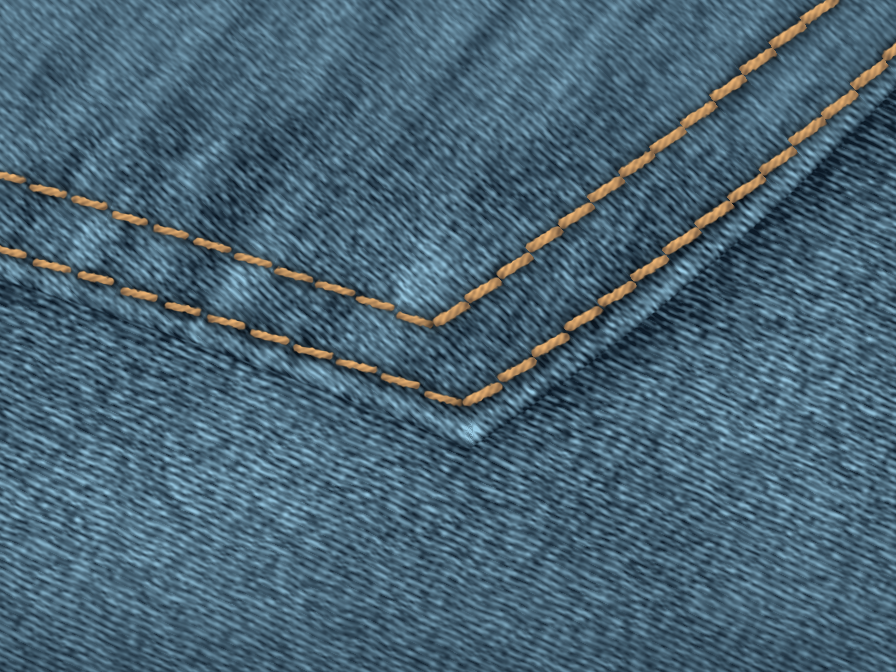
Give the GLSL for this texture, as a Shadertoy shader.

```glsl
const vec3 DENIM_DARK = vec3(0.085, 0.15, 0.205);
const vec3 DENIM_LIGHT = vec3(0.57, 0.755, 0.85);
const vec3 THREAD_DARK = vec3(0.47, 0.36, 0.26);
const vec3 THREAD_LIGHT = vec3(0.93, 0.71, 0.46);
const float WALE = 0.0108;         // spacing of the twill ridges
const float POCKET_TWILL = -0.72;  // twill angles in radians
const float GROUND_TWILL = -0.44;
const float FADE_ANGLE = 0.92;     // direction of the worn streaks
const float HEM_WIDTH = 0.043;
const vec2 TIP = vec2(0.700, 0.333);
const vec2 OUTER_CORNER = vec2(0.692, 0.397);
const vec2 INNER_CORNER = vec2(0.649, 0.514);
// Worn (+) and dark (-) areas: x, y, strength
const vec3 FADES[12] = vec3[12](
    vec3(0.30, 0.755, 0.28), vec3(0.355, 0.575, 0.28), vec3(0.63, 0.59, 0.22),
    vec3(1.163, 0.86, 0.24), vec3(0.12, 0.645, 0.26), vec3(0.23, 0.62, 0.18),
    vec3(0.47, 0.70, -0.13), vec3(0.06, 0.87, -0.12), vec3(0.75, 0.49, -0.16),
    vec3(0.98, 0.71, -0.15), vec3(0.78, 0.72, -0.10), vec3(0.50, 0.52, -0.10));

float hash(vec2 p) {
    return fract(sin(dot(p, vec2(127.1, 311.7))) * 43758.5453);
}

float noise(vec2 p) {
    vec2 i = floor(p), f = fract(p);
    f = f * f * (3.0 - 2.0 * f);
    return mix(mix(hash(i), hash(i + vec2(1, 0)), f.x),
               mix(hash(i + vec2(0, 1)), hash(i + vec2(1, 1)), f.x), f.y);
}

vec2 rotate(vec2 p, float angle) {
    float c = cos(angle), s = sin(angle);
    return vec2(c * p.x + s * p.y, c * p.y - s * p.x);
}

// Distance along and across a sagging line; positive lies to its left
vec2 seam(vec2 p, vec2 a, vec2 b, float sag) {
    float len = length(b - a);
    vec2 q = rotate(p - a, atan(b.y - a.y, b.x - a.x));
    float t = clamp(q.x / len, 0.0, 1.0);
    return q + vec2(0.0, sag * 4.0 * t * (1.0 - t));
}

// Twill ridges broken into short, uneven threads, centred on zero
float twill(vec2 p, float angle) {
    vec2 q = rotate(p, angle);
    q.y += 0.005 * (noise(p * 24.0) - 0.5);
    float row = floor(q.y / WALE);
    float ridge = cos(6.2832 * (q.y / WALE - 0.5));
    float strand = noise(vec2(q.x / 0.013 + 37.0 * hash(vec2(row, 3.0)), row));
    float fleck = noise(q / vec2(0.0075, 0.0036)) - 0.5;
    return 0.18 * ridge + (0.30 + 0.12 * ridge) * (strand - 0.5) + 0.40 * fleck;
}

float spot(vec2 p, vec2 center, vec2 size) {
    vec2 q = (p - center) / size;
    return exp(-dot(q, q));
}

// Lays a row of slanted stitches, with their shadow, over the colour
void sew(inout vec3 color, vec2 p, vec2 a, vec2 b, float sag,
         float count, float radius, float fill, float slant) {
    vec2 s = seam(p, a, b, sag);
    float pitch = length(b - a) / count;
    float id = clamp(floor(s.x / pitch), 0.0, count - 1.0);
    vec2 q = vec2(s.x - (id + 0.5) * pitch, s.y);
    q.y -= slant * q.x + 0.004 * (hash(vec2(id, count)) - 0.5);
    float reach = pitch * (fill + 0.06 * hash(vec2(id, 7.0)));
    float d = length(q - vec2(clamp(q.x, -reach, reach), 0.0));
    d += 0.003 * (noise(p * 200.0) - 0.5) - radius;
    color *= 1.0 - 0.50 * exp(-max(d, 0.0) / 0.008);
    float light = 0.66 + 0.12 * sin(q.x * 420.0 - q.y * 600.0) + 0.25 * q.y / radius;
    light += 0.4 * (noise(p * 170.0) - 0.5) - 0.4 * smoothstep(0.6, 1.2, abs(q.x) / reach);
    vec3 thread = mix(THREAD_DARK, THREAD_LIGHT, clamp(light, 0.0, 1.0));
    float px = 1.2 / iResolution.y;
    color = mix(color, thread, 1.0 - smoothstep(-px, px, d));
}

float groundTone(vec2 p, float outside, float rightSide) {
    float tone = 0.43 + 0.12 * (noise(p * 5.0) - 0.5);
    tone += 0.09 * spot(p, vec2(0.17, 0.25), vec2(0.35, 0.14));
    tone += 0.05 * spot(p, vec2(1.10, 0.42), vec2(0.18, 0.12));
    tone -= 0.10 * spot(p, vec2(0.95, 0.19), vec2(0.20, 0.10));
    tone -= 0.07 * smoothstep(0.12, 0.0, p.y);
    float shadow = mix(0.24, 0.36, rightSide) * exp(-outside / mix(0.02, 0.05, rightSide));
    return tone + mix(0.75, 1.1, smoothstep(0.0, 0.3, p.y)) * twill(p, GROUND_TWILL) - shadow;
}

float pocketTone(vec2 p, vec2 left, vec2 right, float rightSide) {
    float tone = 0.37 + 0.32 * (noise(rotate(p, FADE_ANGLE) / vec2(0.20, 0.034)) - 0.5);
    for (int i = 0; i < 12; i++)
        tone += FADES[i].z * spot(rotate(p - FADES[i].xy, FADE_ANGLE), vec2(0), vec2(0.085, 0.028));
    tone += 0.06 * smoothstep(0.65, 0.95, p.y);
    tone += mix(1.05, 0.62, smoothstep(0.62, 0.95, p.y)) * twill(p, POCKET_TWILL);
    // Rolled hem with slanted ribs
    float edge = min(left.y, right.y);
    float roll = spot(vec2(edge, 0), vec2(0.019, 0), vec2(0.014, 1));
    float ribs = sin(6.2832 * (mix(left.x, right.x, rightSide) + edge * 0.6) / 0.0145);
    tone += roll * (0.20 + mix(0.05, 0.17, rightSide) * ribs);
    tone -= 0.15 * spot(vec2(edge, 0), vec2(HEM_WIDTH, 0), vec2(0.010, 1));
    tone -= 0.22 * (1.0 - smoothstep(0.0, 0.009, edge));
    return tone + 0.42 * spot(p, TIP + vec2(0.002, 0.024), vec2(0.016));
}

void mainImage(out vec4 fragColor, in vec2 fragCoord) {
    vec2 p = fragCoord / iResolution.y;
    vec2 left = seam(p, vec2(0.0, 0.585), TIP, -0.008);
    vec2 right = seam(p, TIP, vec2(1.34, 0.876), 0.024);
    float inside = min(left.y, right.y), px = 1.5 / iResolution.y;
    float rightSide = smoothstep(-0.006, 0.006, left.y - right.y);
    // Two layers of cloth
    float ground = groundTone(p, max(-inside, 0.0), smoothstep(0.65, 0.85, p.x));
    float pocket = pocketTone(p, left, right, rightSide);
    float tone = mix(ground, pocket, smoothstep(-px, px, inside));
    vec3 color = mix(DENIM_DARK, DENIM_LIGHT, clamp(tone, -0.08, 1.1));
    // Double row of stitching
    sew(color, p, vec2(-0.02, 0.748), INNER_CORNER, -0.003, 11.0, 0.0052, 0.33, 0.08);
    sew(color, p, INNER_CORNER, vec2(1.24, 1.005), 0.006, 13.0, 0.0074, 0.37, -0.13);
    sew(color, p, vec2(-0.02, 0.637), OUTER_CORNER, -0.003, 11.0, 0.0052, 0.32, 0.09);
    sew(color, p, OUTER_CORNER, vec2(1.36, 0.955), 0.021, 14.0, 0.0072, 0.37, -0.13);
    fragColor = vec4(color, 1.0);
}
```
